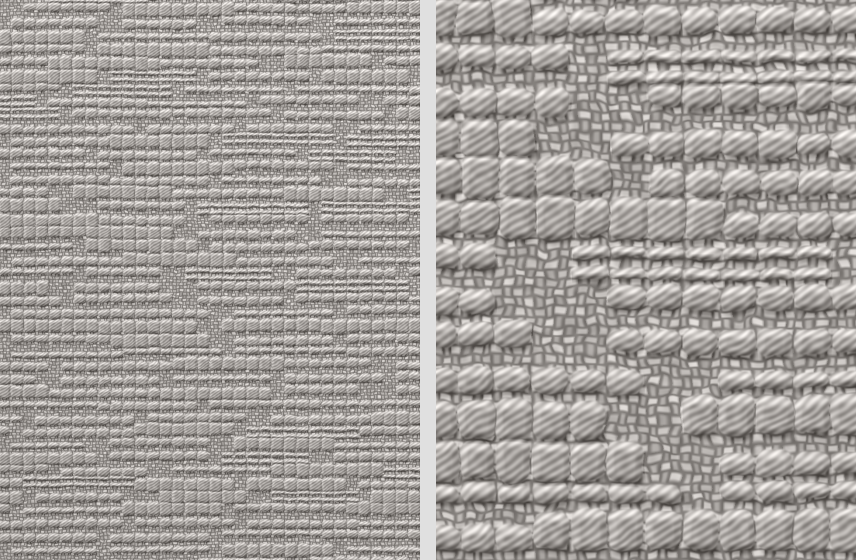
Left: the whole. Right: its middle third, enlarged.
A Shadertoy shader for this texture:

```glsl
// Pale grey jacquard cloth: broken rows of padded twill beads over a fine woven ground.

const vec2 BEAD_PITCH = vec2(0.0222, 0.0235);
const vec3 WARM_TINT = vec3(0.014, -0.003, -0.017);
const float RUN_LENGTH = 9.0;

float hash(vec2 p) {
    vec3 q = fract(vec3(p.xyx) * 0.1031);
    q += dot(q, q.yzx + 33.33);
    return fract((q.x + q.y) * q.z);
}

float noise(vec2 p) {
    vec2 cell = floor(p);
    vec2 f = fract(p);
    f = f * f * (3.0 - 2.0 * f);
    float low = mix(hash(cell), hash(cell + vec2(1, 0)), f.x);
    float high = mix(hash(cell + vec2(0, 1)), hash(cell + vec2(1, 1)), f.x);
    return mix(low, high, f.y);
}

float roundedBox(vec2 p, vec2 halfSize, float radius) {
    vec2 q = abs(p) - halfSize + radius;
    return length(max(q, 0.0)) + min(max(q.x, q.y), 0.0) - radius;
}

// Height of one row's bead at p; each run of beads has its own thickness.
float rowHeight(vec2 p, float row) {
    float column = floor(p.x / BEAD_PITCH.x);
    float shifted = column + floor(hash(vec2(row, 7.0)) * 40.0);
    vec2 run = vec2(floor(shifted / RUN_LENGTH), row);
    float place = mod(shifted, RUN_LENGTH);
    float first = floor(hash(run + 31.0) * 1.6);
    float last = RUN_LENGTH - 1.0 - floor(hash(run + 57.0) * 2.2);
    if (place < first || place > last) return 0.0;

    float jitter = (hash(run + 83.0) - 0.5) * 0.008;
    vec2 local = p - (vec2(column, row) + 0.5) * BEAD_PITCH;
    local.y -= jitter;
    float kind = hash(run + 11.0);
    float thickness = kind < 0.24 ? 0.0062 : kind < 0.70 ? 0.0086 : 0.0128;
    if (kind > 0.93) {
        // Two slim ribs side by side
        local.y = abs(local.y) - 0.0062;
        thickness = 0.0044;
    }
    thickness *= 0.88 + 0.24 * hash(vec2(column, row));
    float width = 0.0112 + 0.0012 * hash(vec2(row, column) + 19.0);
    float d = roundedBox(local, vec2(width, thickness), min(thickness, 0.0075));
    return smoothstep(0.0012, -0.0060, d);
}

float clothHeight(vec2 p) {
    float row = floor(p.y / BEAD_PITCH.y);
    float height = 0.0;
    for (float i = -1.0; i <= 1.0; i++) {
        height = max(height, rowHeight(p, row + i));
    }
    return height;
}

float twill(vec2 p, float pitch) {
    return sin(dot(p, vec2(-0.55, 0.835)) / pitch * 6.2832);
}

// Plain weave: flat and upright threads alternate, each a little uneven
float groundWeave(vec2 p, vec2 pitch) {
    vec2 q = p / pitch + 0.5 * vec2(noise(p * 130.0), noise(p * 130.0 + 70.0));
    vec2 cell = floor(q);
    vec2 f = abs(fract(q) - 0.5);
    bool flatThread = mod(cell.x + cell.y, 2.0) < 0.5;
    vec2 reach = flatThread ? vec2(0.62, 0.48) : vec2(0.40, 0.60);
    vec2 cover = smoothstep(reach, reach - 0.34, f);
    float tone = flatThread ? 1.0 : 0.7;
    return cover.x * cover.y * tone * (0.75 + 0.5 * hash(cell));
}

float clothShade(vec2 p) {
    vec2 wander = vec2(noise(p * 9.0), noise(p * 7.0 + 40.0)) - 0.5;
    vec2 fray = vec2(noise(p * 95.0), noise(p * 95.0 + 25.0)) - 0.5;
    vec2 q = p + wander * 0.004 + fray * 0.0022 + 3.0;
    float height = clothHeight(q);
    float slope = height - clothHeight(q + vec2(-0.0010, 0.0026));

    float bead = 0.632 + 0.095 * twill(q, 0.0044);
    float ground = 0.47 + 0.30 * groundWeave(q, vec2(0.0062, 0.0058));
    float shade = mix(ground, bead, smoothstep(0.05, 0.40, height));
    shade += 0.40 * slope;
    return shade + 0.09 * (noise(p * 240.0) - 0.5);
}

void mainImage(out vec4 fragColor, in vec2 fragCoord) {
    // Four samples per pixel smooth the fine threads
    float shade = 0.0;
    for (int i = 0; i < 4; i++) {
        vec2 offset = vec2(i % 2, i / 2) * 0.5 - 0.25;
        shade += 0.25 * clothShade((fragCoord + offset) / iResolution.y);
    }
    // Soft room light fading towards the bottom
    vec2 uv = fragCoord / iResolution.xy;
    shade *= 0.97 + 0.06 * uv.y + 0.02 * uv.x;
    fragColor = vec4(clamp(shade + WARM_TINT, 0.0, 1.0), 1.0);
}
```
